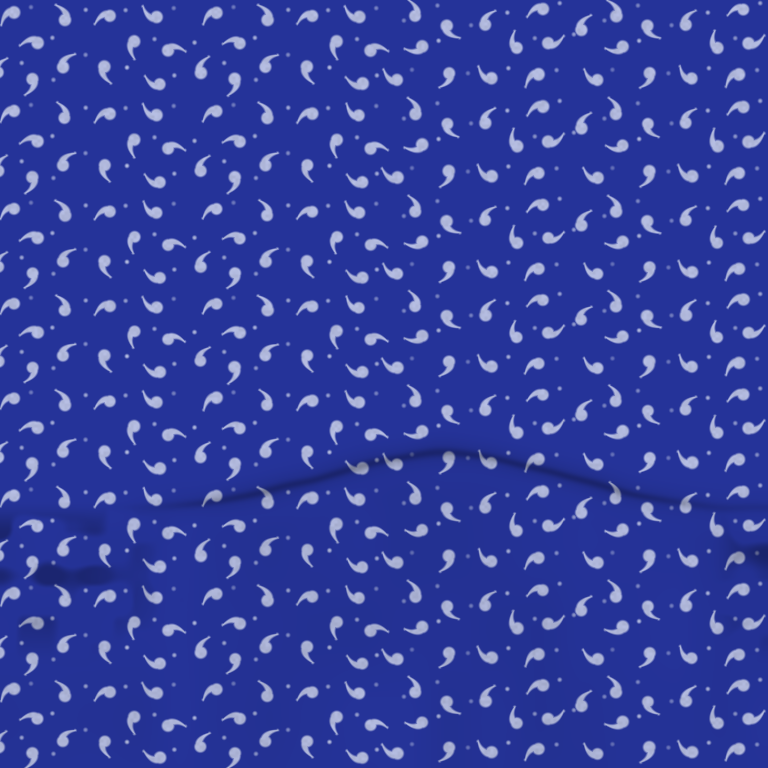
Reproduce this pattern procedurally as a WebGL 1 fragment shader.

```glsl
precision highp float;
// Indigo cloth printed with pale curled drops and dots, in two joined panels.
// Each panel repeats a tile of three rows of four drops; a soft crease and
// stains darken the cloth below the middle. Space is 768 units wide, y down.

uniform vec2 u_resolution;

float hash(vec2 p) {
  return fract(sin(dot(p, vec2(127.1, 311.7))) * 43758.5);
}

float noise(vec2 p) {
  vec2 i = floor(p), f = fract(p);
  f = f * f * (3.0 - 2.0 * f);
  return mix(mix(hash(i), hash(i + vec2(1.0, 0.0)), f.x),
             mix(hash(i + vec2(0.0, 1.0)), hash(i + vec2(1.0, 1.0)), f.x), f.y);
}

float fill(float dist) {
  float edge = max(1.5, 768.0 / u_resolution.x);
  return 1.0 - smoothstep(-edge, edge, dist);
}

// Round head with a tapering tail; q.x runs toward the tip, which hooks to +y
float curledDrop(vec2 q) {
  float head = length(q - vec2(-5.0, 0.0)) - 6.0;
  float t = clamp((q.x + 5.0) / 16.5, 0.0, 1.0);
  float x = mix(-5.0, 11.5, t);
  float tail = length(q - vec2(x, 0.052 * x * x - 2.6)) - mix(4.2, 1.2, t);
  return min(head, tail);
}

// Index of the repeat nearest to p for a part placed at spot
vec2 repeatId(vec2 p, vec2 spot, vec2 tile) {
  return floor((p - spot) / tile + 0.5);
}

// side is 1 left of the seam and -1 right of it
float onPanel(float x, float side) {
  return step(0.0, side * (386.0 - x));
}

// Four drops with a dot beside each; degrees give the tail direction
float dropRow(vec2 p, vec2 tile, float side, vec4 xs, vec4 ys, vec4 degrees, vec4 curls) {
  float ink = 0.0;
  for (int i = 0; i < 4; i++) {
    vec2 spot = vec2(xs[i], ys[i]);
    vec2 id = repeatId(p, spot, tile);
    vec2 center = spot + id * tile;
    float vary = hash(id + spot) - 0.5;
    float a = radians(degrees[i] + 10.0 * vary);
    vec2 d = (p - center) / (1.0 + 0.08 * vary);
    vec2 q = vec2(dot(d, vec2(cos(a), -sin(a))),
                  curls[i] * dot(d, vec2(-sin(a), -cos(a))));
    ink = max(ink, fill(curledDrop(q)) * onPanel(center.x, side));

    vec2 dotSpot = spot + vec2(21.0, -6.0) + 4.0 * vec2(hash(spot), hash(spot.yx)) - 2.0;
    center = dotSpot + repeatId(p, dotSpot, tile) * tile;
    float strength = mix(0.45, 1.0, hash(spot + 3.0));
    ink = max(ink, strength * fill(length(p - center) - 1.9) * onPanel(center.x, side));
  }
  return ink;
}

float leftPanel(vec2 p) {
  vec2 tile = vec2(202.5, 96.3);
  float ink = dropRow(p, tile, 1.0, vec4(105, 152, 212, 266), vec4(17, 15, 15, 15),
                      vec4(195, 155, 205, 105), vec4(1, -1, 1, 1));
  ink = max(ink, dropRow(p, tile, 1.0, vec4(133, 173, 235, 268), vec4(46, 49, 42, 62),
                         vec4(255, 10, 170, 60), vec4(1, -1, 1, -1)));
  return max(ink, dropRow(p, tile, 1.0, vec4(105, 155, 202, 234), vec4(71, 82, 67, 83),
                          vec4(275, 170, 75, 260), vec4(1, -1, -1, -1)));
}

float rightPanel(vec2 p) {
  vec2 tile = vec2(200.5, 96.3);
  float ink = dropRow(p, tile, -1.0, vec4(487, 538, 583, 615), vec4(20, 10, 25, 11),
                      vec4(70, 190, 70, 100), vec4(-1, 1, -1, 1));
  ink = max(ink, dropRow(p, tile, -1.0, vec4(515, 553, 618, 650), vec4(43, 42, 48, 30),
                         vec4(115, 10, 200, 300), vec4(-1, 1, -1, 1)));
  return max(ink, dropRow(p, tile, -1.0, vec4(487, 534, 593, 648), vec4(75, 76, 77, 77),
                          vec4(152, 205, 160, 252), vec4(-1, 1, -1, -1)));
}

// Darkening by the arched crease, the side stains and faint folds below
float wear(vec2 p) {
  float arch = (p.x - 445.0) / 165.0;
  float fold = p.y - 512.0 + 57.0 * exp(-arch * arch) + 4.0 * noise(p / 40.0);
  float ends = smoothstep(90.0, 260.0, p.x) * (1.0 - 0.6 * smoothstep(600.0, 760.0, p.x));
  float crease = ends * (0.2 * exp(-fold * fold / 18.0) + 0.09 * exp(-fold * fold / 190.0));
  float sides = 1.0 - smoothstep(60.0, 190.0, p.x) + smoothstep(710.0, 760.0, p.x);
  float band = smoothstep(500.0, 535.0, p.y) * (1.0 - smoothstep(590.0, 670.0, p.y));
  float stain = 0.26 * sides * band * smoothstep(0.5, 0.75, noise(p / 24.0 + 7.0));
  float folds = 0.05 * smoothstep(0.0, 40.0, fold) * noise(p / vec2(45.0, 90.0));
  return 1.0 - crease - stain - folds;
}

void main() {
  vec2 uv = gl_FragCoord.xy / u_resolution;
  vec2 p = vec2(uv.x, 1.0 - uv.y) * 768.0;

  // The cloth is stretched slightly along its length
  vec2 cloth = p - vec2(0.0, 1.5 - 1.5 * cos(p.y / 66.0));
  float ink = max(leftPanel(cloth), rightPanel(cloth));

  vec3 pale = vec3(0.70, 0.73, 0.87) * (0.95 + 0.08 * noise(p / 3.0));
  vec3 color = mix(vec3(0.145, 0.2, 0.6), pale, ink);
  gl_FragColor = vec4(color * wear(p), 1.0);
}
```
